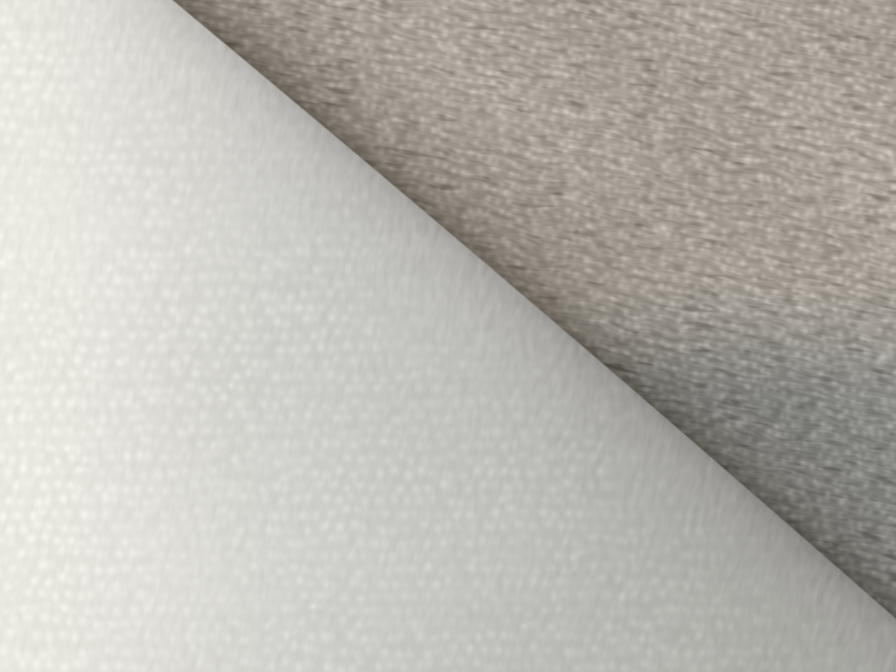
Write a Shadertoy shader that draws this texture.

```glsl
// Folded nonwoven cloth: a pale front sheet overlaps a darker, shaded back sheet.
// A signed distance to the fold drives light and contact shadow; staggered
// jittered dots and stretched gradient noise give the embossed fibre surface.

const vec2 FOLD_POINT = vec2(0.257, 1.0);
const vec2 FOLD_NORMAL = vec2(0.650, 0.760);
const float FOLD_LENGTH = 1.416;
const float FOLD_BOW = 0.005;
const float FOLD_SOFTNESS = 0.002;

const vec3 FRONT_LIGHT = vec3(0.93, 0.925, 0.895);
const vec3 FRONT_MID = vec3(0.805, 0.805, 0.790);
const vec3 FRONT_DIM = vec3(0.685, 0.685, 0.665);
const vec3 BACK_WARM = vec3(0.665, 0.640, 0.605);
const vec3 BACK_COOL = vec3(0.555, 0.555, 0.540);
const vec3 SHADOW_TINT = vec3(0.60, 0.58, 0.55);

const float FRONT_CELL = 0.0205;
const float BACK_CELL = 0.0155;
const float FRONT_RELIEF = 0.055;
const float BACK_RELIEF = 0.100;
const float FRONT_FIBRE = 0.050;
const float BACK_FIBRE = 0.130;

vec2 hash2(vec2 p) {
    vec3 q = fract(p.xyx * vec3(0.1031, 0.1030, 0.0973));
    q += dot(q, q.yzx + 33.33);
    return fract((q.xx + q.yz) * q.zy);
}

float gradientAt(vec2 cell, vec2 offset) {
    return dot(hash2(cell) * 2.0 - 1.0, offset);
}

float gradientNoise(vec2 p) {
    vec2 i = floor(p), f = fract(p);
    vec2 u = f * f * f * (f * (f * 6.0 - 15.0) + 10.0);
    vec2 e = vec2(1.0, 0.0);
    float low = mix(gradientAt(i, f), gradientAt(i + e, f - e), u.x);
    float high = mix(gradientAt(i + e.yx, f - e.yx), gradientAt(i + 1.0, f - 1.0), u.x);
    return mix(low, high, u.y);
}

vec2 rotate(vec2 p, float angle) {
    float c = cos(angle), s = sin(angle);
    return vec2(c * p.x - s * p.y, s * p.x + c * p.y);
}

// Staggered raised dots with irregular place and strength.
float embossedDots(vec2 p, float cellSize, float jitter) {
    p /= cellSize;
    p += 0.55 * vec2(gradientNoise(p * 0.23), gradientNoise(p * 0.23 + 31.7));
    float row = floor(p.y), height = 0.0;
    for (int j = -1; j <= 1; j++) {
        float y = row + float(j);
        float shift = 0.5 * mod(y, 2.0);
        float column = floor(p.x - shift);
        for (int i = -1; i <= 1; i++) {
            vec2 cell = vec2(column + float(i), y);
            vec2 rnd = hash2(cell + 57.0);
            vec2 center = cell + 0.5 + vec2(shift, 0.0) + jitter * (rnd - 0.5);
            vec2 q = p - center;
            height += mix(0.5, 1.2, rnd.x) * exp(-9.0 * dot(q, q));
        }
    }
    return height - 0.33;
}

// Short fibres lying along the rotated x axis.
float fibres(vec2 p, float angle, vec2 density) {
    vec2 q = rotate(p, angle);
    q.y += 0.008 * gradientNoise(q * 14.0);
    return gradientNoise(q * density) + 0.5 * gradientNoise(q * density * 1.9 + 17.0);
}

vec3 frontSheet(vec2 p, float d) {
    vec3 color = mix(FRONT_LIGHT, FRONT_MID, smoothstep(-0.05, 0.58, p.x));
    color = mix(color, FRONT_DIM, smoothstep(0.40, 1.25, p.x));
    color += 0.020 * gradientNoise(p * 3.5 + 4.0);

    // The surface rolls away from the light near the fold.
    float roll = 0.10 * exp(d / 0.085) + 0.045 * exp(d / 0.018);
    color -= roll * vec3(0.98, 1.03, 1.0);

    float flatness = smoothstep(0.0, -0.22, d);
    float patches = 0.8 + 0.7 * gradientNoise(p * 5.0 + 9.0);
    float dots = embossedDots(p, FRONT_CELL, 0.45);
    float threads = fibres(p, 1.75, vec2(32.0, 105.0));
    color += FRONT_RELIEF * dots * patches * mix(0.35, 1.0, flatness);
    color += FRONT_FIBRE * threads * mix(0.9, 0.6, flatness);
    return color;
}

vec3 backSheet(vec2 p, float d) {
    float cool = smoothstep(0.62, 0.36, p.y + 0.06 * gradientNoise(p * 4.0));
    vec3 color = mix(BACK_WARM, BACK_COOL, cool);
    color += 0.045 * gradientNoise(rotate(p, 0.45) * vec2(2.5, 6.0) + 3.0);

    float dots = embossedDots(rotate(p, 0.25), BACK_CELL, 0.65);
    float threads = fibres(p, 0.22, vec2(30.0, 125.0));
    float streaks = smoothstep(0.16, 0.55, fibres(p + 5.0, 0.16, vec2(17.0, 85.0)));
    color += BACK_RELIEF * dots + BACK_FIBRE * threads - 0.09 * streaks;

    // Broad occlusion plus a tight contact shadow beneath the fold.
    float shade = 0.55 * exp(-d / 0.090) + 0.40 * exp(-d / 0.022);
    return color * mix(vec3(1.0), SHADOW_TINT, shade);
}

void mainImage(out vec4 fragColor, in vec2 fragCoord) {
    vec2 p = fragCoord / iResolution.y;
    vec2 fromFold = p - FOLD_POINT;
    float along = dot(fromFold, vec2(FOLD_NORMAL.y, -FOLD_NORMAL.x)) / FOLD_LENGTH;
    float d = dot(fromFold, FOLD_NORMAL) - FOLD_BOW * sin(3.14159 * clamp(along, 0.0, 1.0));

    float softness = max(FOLD_SOFTNESS, 1.0 / iResolution.y);
    float behind = smoothstep(-softness, softness, d);
    vec3 color = mix(frontSheet(p, min(d, 0.0)), backSheet(p, max(d, 0.0)), behind);
    fragColor = vec4(clamp(color, 0.0, 1.0), 1.0);
}
```
